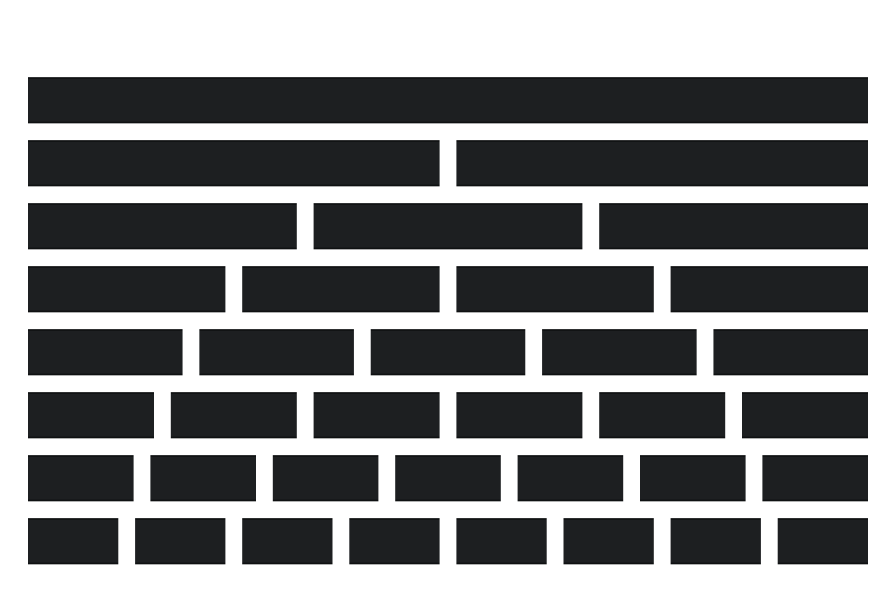
Write a Shadertoy shader that draws this pattern.

```glsl
// Stacked rows of dark bars: one bar on top, one more in each row below.

// Lengths are fractions of the canvas width, measured from the top left.
const float ROWS = 8.0;
const float MARGIN = 0.03125;
const float TOP = 0.0861;
const float GAP = 0.01875;
const float BAR_HEIGHT = 0.05156;
const float RIM = 0.00195;

const vec3 PAPER = vec3(1.0);
const vec3 BAR = vec3(0.114, 0.122, 0.129);
const vec3 BAR_RIM = vec3(0.06, 0.068, 0.072);

// Signed distance to the nearest of count spans of equal length.
float spans(float x, float len, float count) {
    float pitch = len + GAP;
    float cell = clamp(floor((x + 0.5 * GAP) / pitch), 0.0, count - 1.0);
    return abs(x - cell * pitch - 0.5 * len) - 0.5 * len;
}

// Share of a pixel that lies inside an edge.
float coverage(float d, float pixel) {
    return clamp(0.5 - d / pixel, 0.0, 1.0);
}

void mainImage(out vec4 fragColor, in vec2 fragCoord) {
    float pixel = 1.0 / iResolution.x;
    vec2 p = vec2(fragCoord.x, iResolution.y - fragCoord.y) * pixel;
    p -= vec2(MARGIN, TOP);

    // Row number sets how many bars share the full width
    float row = floor((p.y + 0.5 * GAP) / (BAR_HEIGHT + GAP));
    float count = clamp(row + 1.0, 1.0, ROWS);
    float barWidth = (1.0 - 2.0 * MARGIN + GAP) / count - GAP;

    float dx = spans(p.x, barWidth, count);
    float dy = spans(p.y, BAR_HEIGHT, ROWS);

    // Bars with a slightly darker line along top and bottom
    float inside = coverage(dx, pixel) * coverage(dy, pixel);
    float core = coverage(dy + RIM, pixel);
    vec3 ink = mix(BAR_RIM, BAR, core);
    fragColor = vec4(mix(PAPER, ink, inside), 1.0);
}
```
